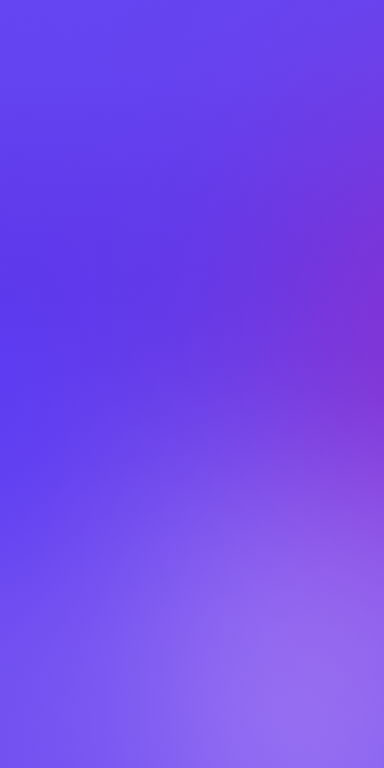
Write a Shadertoy shader that draws this background.

```glsl
// A soft indigo backdrop with a lavender bloom low on the right and a magenta
// glow along the right edge. A vertical gradient is tinted by elliptical
// Gaussian glows, then lightly dithered to hide banding.

// Gaussian falloff around a centre, with a separate spread on each axis
float glow(vec2 uv, vec2 centre, vec2 spread) {
    vec2 d = (uv - centre) / spread;
    return exp(-dot(d, d));
}

float hash(vec2 p) {
    vec3 q = fract(vec3(p.xyx) * 0.1031);
    q += dot(q, q.yzx + 33.33);
    return fract((q.x + q.y) * q.z);
}

void mainImage(out vec4 fragColor, in vec2 fragCoord) {
    vec2 uv = fragCoord / iResolution.xy;

    // Base gradient: darkest a little above the middle
    vec3 color = vec3(0.37, 0.22, 0.915);
    color = mix(color, vec3(0.395, 0.27, 0.945), smoothstep(0.6, 1.0, uv.y));
    color = mix(color, vec3(0.44, 0.31, 0.945), 1.0 - smoothstep(0.1, 0.62, uv.y));

    // Clear blue on the left edge
    color = mix(color, vec3(0.355, 0.235, 0.965),
                0.6 * glow(uv, vec2(0.0, 0.45), vec2(0.25, 0.2)));

    // Lavender bloom at the lower right
    color = mix(color, vec3(0.59, 0.445, 0.95),
                0.9 * glow(uv, vec2(0.8, 0.08), vec2(0.5, 0.32)));

    // Magenta edge glow, turning pinker towards the bottom
    vec3 magenta = mix(vec3(0.70, 0.34, 0.86), vec3(0.56, 0.19, 0.80),
                       smoothstep(0.15, 0.55, uv.y));
    color = mix(color, magenta,
                0.65 * glow(uv, vec2(1.1, 0.55), vec2(0.45, 0.34)));

    // Dither by less than one colour step
    color += (hash(fragCoord) - 0.5) / 255.0;
    fragColor = vec4(color, 1.0);
}
```
